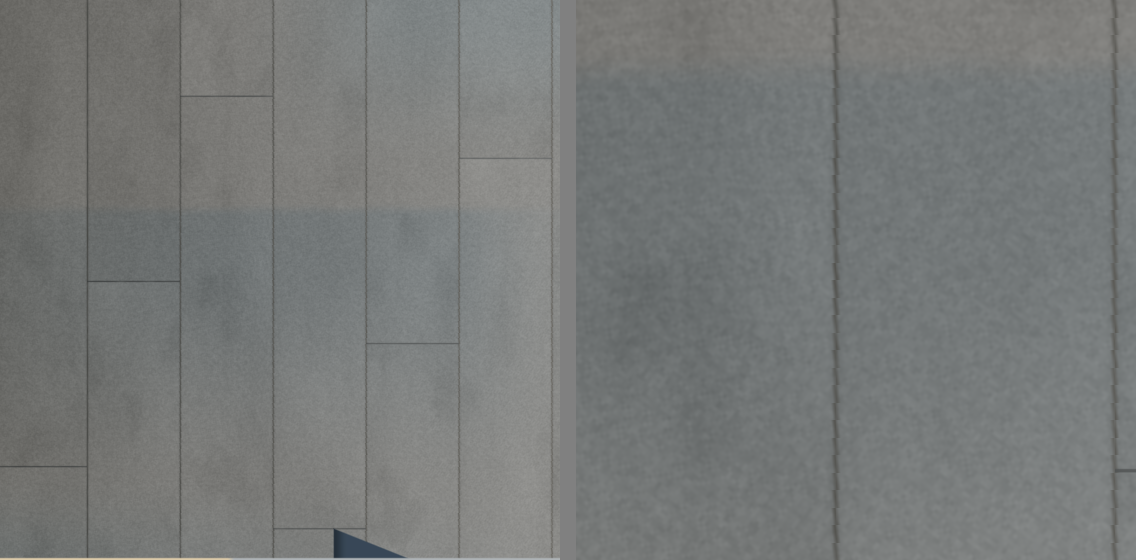
Left, the full canvas; right, a detail of the centre.
Give the GLSL for this texture, as a WebGL 1 fragment shader.

```glsl
precision highp float;
uniform vec2 u_resolution;

float hash(vec2 p) {
  return fract(sin(dot(p, vec2(127.1, 311.7))) * 43758.5453);
}

float noise(vec2 p) {
  vec2 i = floor(p), f = fract(p);
  f = f * f * (3.0 - 2.0 * f);
  return mix(mix(hash(i), hash(i + vec2(1.0, 0.0)), f.x),
             mix(hash(i + vec2(0.0, 1.0)), hash(i + 1.0), f.x), f.y);
}

float fbm(vec2 p) {
  float sum = 0.0, amp = 0.5;
  for (int i = 0; i < 4; i++) {
    sum += amp * noise(p);
    p = mat2(1.6, 1.2, -1.2, 1.6) * p + 17.3;
    amp *= 0.5;
  }
  return sum / 0.9375;
}

float line(float dist, float halfWidth, float soft) {
  return 1.0 - smoothstep(halfWidth - soft, halfWidth + soft, dist);
}

void main() {
  vec2 uv = gl_FragCoord.xy / u_resolution;
  float pixel = 1.0 / min(u_resolution.x, u_resolution.y);

  // Staggered planks: each column shifts its end joint by a fixed step
  vec2 plankSize = vec2(0.1659, 1.103);
  float across = (uv.x - 0.1562) / plankSize.x + 1.0;
  float column = floor(across);
  float along = (uv.y - 0.1667 - 0.3307 * column) / plankSize.y;
  vec2 plank = vec2(column, floor(along));
  vec2 local = vec2(fract(across), fract(along));
  vec2 edge = min(local, 1.0 - local) * plankSize;

  // Light rises from left to right, dimmer in the upper left corner
  vec3 color = mix(vec3(0.432, 0.428, 0.412), vec3(0.498, 0.495, 0.483),
                   smoothstep(-0.1, 0.55, uv.x));
  color = mix(color, vec3(0.55, 0.549, 0.538), smoothstep(0.4, 0.95, uv.x));
  float upper = smoothstep(0.68, 1.0, uv.y);
  color -= 0.024 * upper * (1.0 - smoothstep(0.05, 0.55, uv.x));
  color += vec3(-0.028, -0.004, 0.01) * upper * smoothstep(0.4, 0.75, uv.x);

  // Cool reflected band with a soft upper edge, strongest in the middle
  float band = 1.0 - smoothstep(0.617, 0.642, uv.y + 0.006 * noise(uv * 25.0));
  band *= smoothstep(0.05, 0.55, uv.y) * smoothstep(-0.4, 0.45, uv.x);
  band *= 1.0 - 0.7 * smoothstep(0.8, 1.0, uv.x);
  color += vec3(-0.046, -0.024, -0.009) * band;
  float foot = 1.0 - smoothstep(0.0, 0.16, uv.y);
  color += vec3(-0.025, -0.008, 0.002) * foot * (1.0 - uv.x);

  // Tone per plank, tall cloudy stains and lengthwise streaks
  vec2 seed = plank * 7.31;
  color += (hash(plank + 4.7) - 0.5) * 0.012;
  color += (fbm(uv * vec2(9.0, 4.5) + seed) - 0.5) * 0.06;
  color -= 0.025 * smoothstep(0.55, 0.8, fbm(uv * vec2(16.0, 9.0) + seed + 31.0));
  color += (noise(uv * vec2(80.0, 6.0) + seed) - 0.5) * 0.006;

  // Fine grain: turned speckle and faint slanted ripples
  vec2 turned = mat2(0.8, 0.6, -0.6, 0.8) * uv;
  color += (noise(turned * 250.0) - 0.5) * 0.026;
  color += (noise(turned.yx * 430.0 + 9.0) - 0.5) * 0.034;
  color += (noise(vec2(uv.x * 150.0 + uv.y * 70.0, uv.y * 280.0)) - 0.5) * 0.014;

  // Long seams, soft and twisted like cord, fading towards the right
  float side = local.x < 0.5 ? edge.x : -edge.x;
  float cord = (fract(uv.y * 96.0) - 0.5) * 0.0014 * smoothstep(0.2, 0.4, uv.x);
  float wear = 0.65 + 0.35 * noise(vec2(column * 5.0, uv.y * 100.0));
  vec3 seamColor = mix(vec3(0.25, 0.255, 0.245), vec3(0.41, 0.4, 0.375), uv.x);
  color *= 1.0 - 0.05 * (1.0 - smoothstep(0.0, 0.006, edge.x));
  color = mix(color, seamColor, line(abs(side + cord), 0.0012, max(pixel, 0.0015)) * wear);

  // End joints: thin and darkest at the left
  vec3 jointColor = mix(vec3(0.2, 0.21, 0.21), vec3(0.38, 0.39, 0.39), uv.x);
  float jointWear = 0.7 + 0.3 * noise(vec2(uv.x * 60.0, column));
  color = mix(color, jointColor, line(edge.y, 0.001, pixel) * jointWear);

  // Dark sloping wedge and pale strip along the bottom
  float slope = (0.056 - 0.4 * (uv.x - 0.596) - uv.y) * 0.93;
  float wedge = smoothstep(-pixel, pixel, min(slope, uv.x - 0.596));
  vec3 wedgeColor = mix(vec3(0.14, 0.18, 0.22), vec3(0.22, 0.28, 0.34),
                        smoothstep(0.596, 0.62, uv.x));
  color = mix(color, wedgeColor, wedge);
  vec3 stripColor = mix(vec3(0.86, 0.79, 0.66), vec3(0.68, 0.7, 0.71),
                        smoothstep(0.405, 0.42, uv.x));
  color = mix(color, stripColor, line(uv.y, 0.0035, pixel));

  gl_FragColor = vec4(color, 1.0);
}
```
